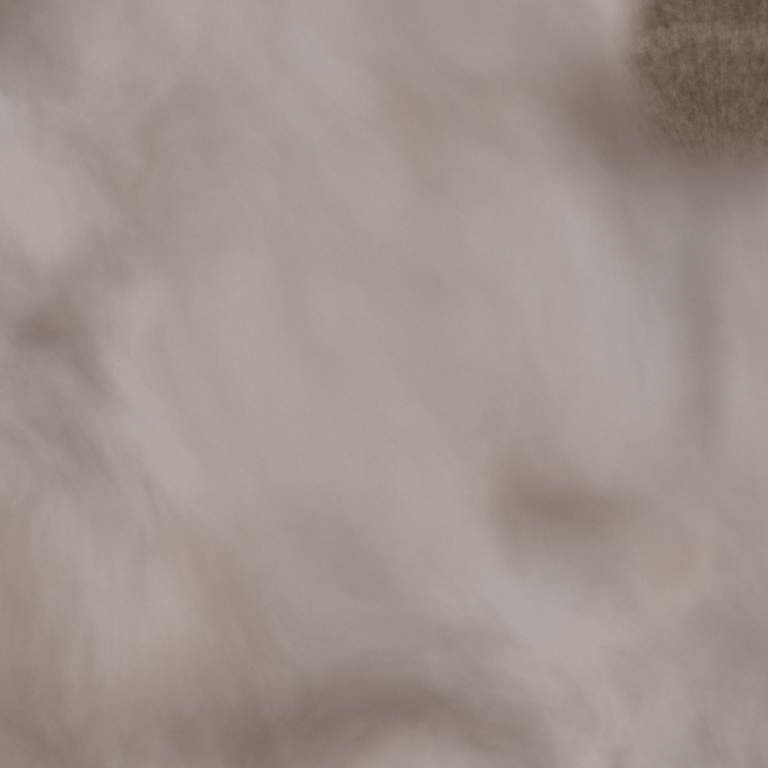
Reproduce this texture procedurally as a WebGL 1 fragment shader.

```glsl
precision highp float;
uniform vec2 u_resolution;

float hash(vec2 p) {
  vec3 q = fract(vec3(p.xyx) * 0.1031);
  q += dot(q, q.yzx + 33.33);
  return fract((q.x + q.y) * q.z);
}

float noise(vec2 p) {
  vec2 i = floor(p), f = fract(p);
  f = f * f * f * (f * (f * 6.0 - 15.0) + 10.0);
  return mix(mix(hash(i), hash(i + vec2(1, 0)), f.x),
             mix(hash(i + vec2(0, 1)), hash(i + vec2(1, 1)), f.x), f.y);
}

// Fractal noise centred on zero; a low gain keeps it soft.
float fbm(vec2 p, float gain) {
  float sum = 0.0, weight = 1.0;
  for (int i = 0; i < 6; i++) {
    sum += weight * (noise(p) - 0.5);
    p = mat2(1.6, 1.2, -1.2, 1.6) * p + 17.3;
    weight *= gain;
  }
  return sum;
}

// Soft elliptical hollow in the dust.
float hollow(vec2 p, vec2 center, vec2 size) {
  vec2 d = (p - center) / size;
  return exp(-dot(d, d));
}

// Bare slope with curved ledges, gullies and gravel.
vec3 groundColor(vec2 p) {
  vec2 d = p - vec2(0.94, 0.70);
  float arc = length(d * vec2(0.65, 1.0)) + 0.02 * fbm(p * 22.0, 0.5);
  float ledge = smoothstep(0.235, 0.24, arc) - smoothstep(0.258, 0.275, arc);
  float gully = fbm(vec2(atan(d.x, d.y) * 26.0, arc * 18.0), 0.65);
  float gravel = fbm(p * 90.0, 0.75);
  return vec3(0.41, 0.35, 0.295) + 0.04 * ledge + 0.045 * gully + 0.055 * gravel;
}

void main() {
  vec2 p = gl_FragCoord.xy / u_resolution;

  // Billows stretched along a steep slant, bent by a broad warp.
  vec2 warp = vec2(fbm(p * 3.0 + 4.0, 0.45), fbm(p * 3.0 + 31.0, 0.45));
  vec2 q = p + 0.09 * warp;
  vec2 slant = vec2(dot(q, vec2(0.88, 0.47)), dot(q, vec2(-0.47, 0.88)));
  float billow = fbm(slant * vec2(7.5, 3.5) + 9.0, 0.45);
  float wisp = fbm(slant * vec2(17.0, 10.0) + 0.8 * warp + 52.0, 0.52);

  // Wisps show mostly at the left and lower edges; the middle is smooth.
  float edge = max(smoothstep(0.42, 0.0, p.x), smoothstep(0.38, 0.0, p.y));
  float tone = 0.91 + 0.32 * billow + mix(0.08, 0.28, edge) * wisp;

  // Bright core of the cloud, then thin places where the dust is darker.
  tone += 0.12 * hollow(p, vec2(0.45, 0.60), vec2(0.40, 0.34));
  tone += 0.08 * hollow(p, vec2(0.82, 0.52), vec2(0.08, 0.14));
  tone -= 0.40 * hollow(q, vec2(0.06, 0.56), vec2(0.12, 0.17));
  tone -= 0.60 * hollow(q, vec2(0.0, 1.0), vec2(0.13, 0.09));
  tone -= 0.46 * hollow(q, vec2(0.38, 0.06), vec2(0.24, 0.10));
  tone -= 0.28 * hollow(q, vec2(0.0, 0.05), vec2(0.20, 0.20));
  tone -= 0.30 * hollow(q, vec2(0.73, 0.37), vec2(0.10, 0.05));
  tone -= 0.26 * hollow(q, vec2(0.90, 0.56), vec2(0.035, 0.15));
  tone -= 0.16 * hollow(q, vec2(0.53, 0.80), vec2(0.035, 0.15));
  tone -= 0.42 * hollow(p + 0.12 * warp, vec2(0.78, 0.89), vec2(0.12, 0.09));
  tone -= 0.50 * hollow(p + 0.08 * warp, vec2(0.94, 0.80), vec2(0.17, 0.08));
  tone -= 0.06 * smoothstep(0.5, 1.0, p.x);
  tone = clamp(tone, 0.0, 1.08);

  vec3 color = mix(vec3(0.43, 0.38, 0.345), vec3(0.67, 0.627, 0.608), tone);

  // Slight drift between warm and cool dust, brownest where it is thin.
  float tint = fbm(q * 4.5 + 70.0, 0.4);
  color += tint * vec3(0.008, 0.0, -0.012);
  float brown = hollow(q, vec2(0.72, 0.37), vec2(0.13, 0.07))
              + hollow(q, vec2(0.32, 0.05), vec2(0.14, 0.08))
              + hollow(q, vec2(0.52, 0.82), vec2(0.04, 0.12));
  color -= brown * vec3(0.0, 0.003, 0.014);

  // Ground showing through at the upper right, fading into the dust.
  vec2 corner = (p - vec2(1.0, 1.0)) / vec2(0.20, 0.22) + 0.7 * warp;
  color = mix(color, groundColor(p), smoothstep(1.2, 0.6, length(corner)));

  // Faint grain.
  color += 0.014 * (noise(p * 400.0) - 0.5);
  gl_FragColor = vec4(color, 1.0);
}
```
